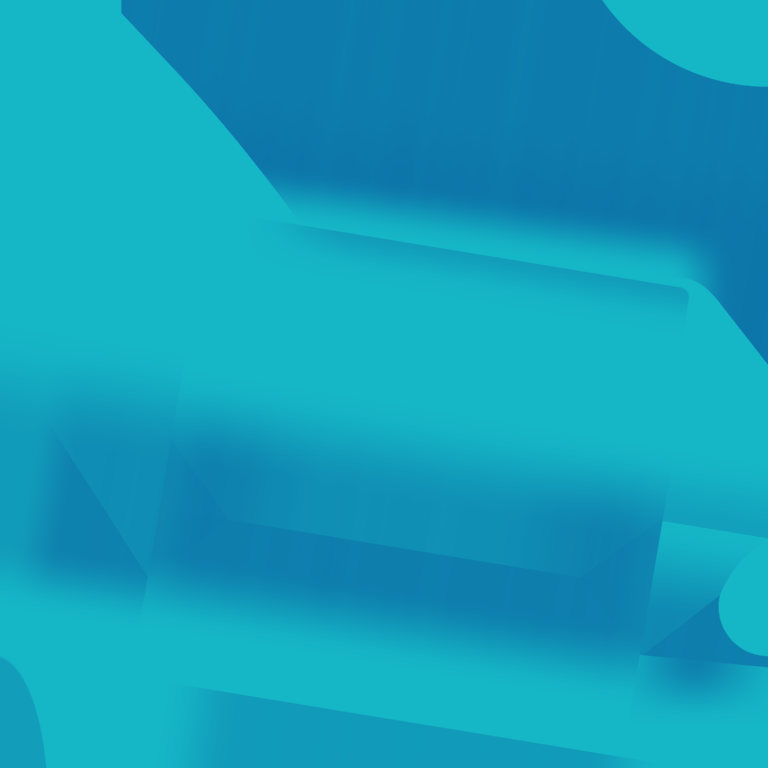
This background is drawn by a WebGL 2 fragment shader. Its source:

```glsl
#version 300 es
precision highp float;
uniform vec2 u_resolution;
out vec4 outColor;

#define TEAL vec3(0.082, 0.712, 0.775)
#define DEEP vec3(0.050, 0.470, 0.668)
#define SLOPE 0.164
#define LEAN 0.17
#define SPINE 0.372
#define BAR_LEFT 0.150
#define BAR_RIGHT 0.808
#define STREAKS 0.07

float pixelSize() { return 1.3 / min(u_resolution.x, u_resolution.y); }

// Antialiased coverage of a signed distance, negative inside
float cover(float d) { return clamp(0.5 - d / pixelSize(), 0.0, 1.0); }

float smoothMin(float a, float b, float k) {
  float h = max(k - abs(a - b), 0.0) / k;
  return min(a, b) - 0.25 * h * h * k;
}

float lineAt(float x, vec2 start, float slope) {
  return start.y + slope * (x - start.x);
}

float slopeHash(float n) { return fract(sin(n * 127.1) * 437.58) * 2.0 - 1.0; }

// One-dimensional gradient noise
float gradientNoise(float x) {
  float i = floor(x), f = fract(x);
  float w = f * f * f * (f * (f * 6.0 - 15.0) + 10.0);
  return mix(slopeHash(i) * f, slopeHash(i + 1.0) * (f - 1.0), w);
}

// Faceted bar with soft upper and lower sides
float barShade(float u, float v) {
  float side = abs(u - 0.478);
  float upper = mix(0.62, 0.84, smoothstep(0.10, 0.27, side));
  float facet = mix(0.89, upper, cover(SPINE - v));
  float endFacet = cover(abs(v - SPINE) - (side - 0.235));
  facet = mix(facet, 0.92, endFacet * 0.8);
  facet *= mix(1.0, 0.85, smoothstep(0.27, 0.33, side));
  return facet * smoothstep(0.215, 0.32, v) * (1.0 - smoothstep(0.43, 0.56, v));
}

float leftWingShade(vec2 p, float u, float v) {
  float fold = cover(p.y - lineAt(p.x, vec2(0.078, 0.427), -1.557));
  float inner = mix(0.66, 0.84, fold);
  float tone = mix(0.43, inner, smoothstep(-0.03, 0.03, u));
  return tone * smoothstep(0.21, 0.30, v) * (1.0 - smoothstep(0.43, 0.58, v));
}

float rightWingShade(vec2 p, float v) {
  float above = 0.35 * (1.0 - smoothstep(0.463, 0.56, v));
  float below = 0.72 * (1.0 - smoothstep(0.33, 0.463, v));
  float tone = mix(below, above, cover(0.463 - v));
  float fold = cover(p.y - lineAt(p.x, vec2(0.837, 0.147), 0.776));
  tone = mix(tone, 0.88, fold);
  // Soft shadow under the fold
  float offset = p.x - 0.905;
  float shadow = 0.84 * smoothstep(0.055, 0.14, p.y) * exp(-offset * offset / 0.005);
  return mix(tone, shadow, cover(p.y - lineAt(p.x, vec2(0.837, 0.147), -0.098)));
}

// Dark upper field: broken outline and a glow along its lower edge
float upperFieldShade(vec2 p) {
  float bank = smoothMin(lineAt(p.x, vec2(0.159, 0.982), -1.064),
                         lineAt(p.x, vec2(0.299, 0.833), -1.34), 0.02);
  float ledge = lineAt(p.x, vec2(0.393, 0.707), -0.139);
  float shore = smoothMin(ledge, lineAt(p.x, vec2(0.922, 0.625), -1.28), 0.025);
  float edge = max((max(bank, shore) - p.y) * 0.75, 0.158 - p.x);
  float height = p.y - ledge;
  float glow = (1.0 - smoothstep(0.0, 0.075, height)) * (1.0 - smoothstep(0.87, 0.96, p.x));
  float tone = 0.93 + 0.09 * (1.0 - smoothstep(0.07, 0.19, height));
  return cover(edge) * tone * (1.0 - glow);
}

void main() {
  vec2 p = gl_FragCoord.xy / u_resolution;
  float u = p.x - LEAN * p.y;
  float v = p.y + SLOPE * p.x;

  // Bar and its two wings
  float shade = barShade(u, v);
  shade = mix(shade, leftWingShade(p, u, v), cover(u - BAR_LEFT));
  shade = mix(shade, rightWingShade(p, v), cover(BAR_RIGHT - u));

  // Shadow inside the top of the middle panel
  float panel = -smoothMin(0.771 - v, 0.793 - u, 0.015);
  float panelFade = smoothstep(0.70, 0.775, v);
  shade += 0.42 * panelFade * panelFade * cover(panel) * smoothstep(0.32, 0.46, p.x);

  // Lower panel
  float lowerEnds = smoothstep(0.20, 0.30, u) * (1.0 - smoothstep(0.76, 0.86, u));
  shade = max(shade, 0.44 * cover(v - 0.147) * lowerEnds);

  shade = max(shade, upperFieldShade(p));
  shade *= 1.0 + STREAKS * gradientNoise(u * 22.0) + 0.5 * STREAKS * gradientNoise(u * 57.0);

  // Rounded shapes at the borders
  float lobe = (length((p - vec2(-0.007, -0.042)) / vec2(0.069, 0.1875)) - 1.0) * 0.08;
  shade = mix(shade, 0.40, cover(lobe));
  float disc = length(p - vec2(1.0, 1.15)) - 0.263;
  float leafTop = length(p - vec2(1.081, 0.167)) - 0.155;
  float leafBase = length(p - vec2(1.0, 0.210)) - 0.0643;
  float leaf = p.y > 0.225 ? leafTop : leafBase;
  shade *= 1.0 - cover(min(disc, leaf));

  outColor = vec4(mix(TEAL, DEEP, clamp(shade, 0.0, 1.05)), 1.0);
}
```
